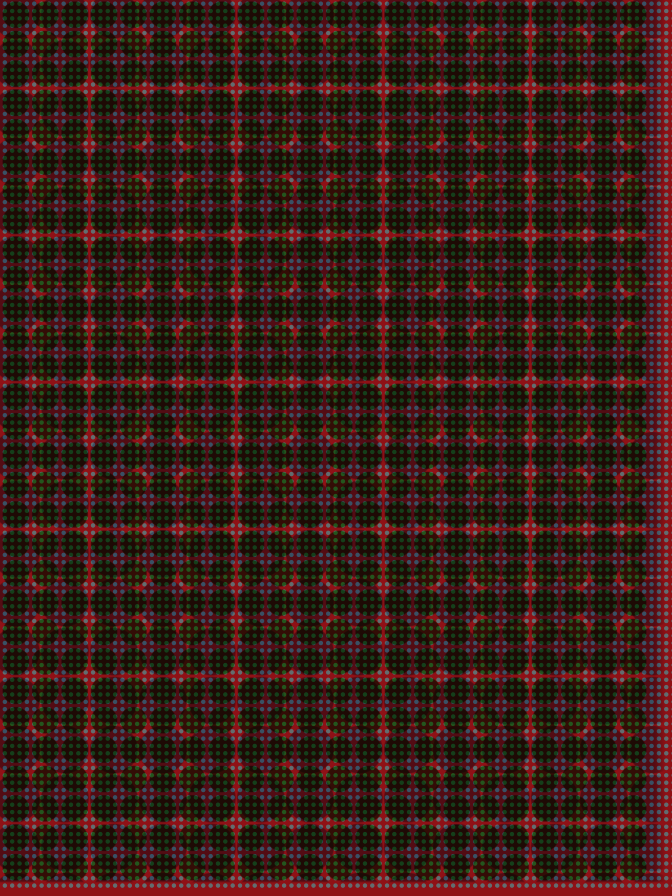
Reproduce this pattern procedurally as a Shadertoy shader.

```glsl
// Three overlaid square grids of dots: fine pale dots, violet discs and dark green discs on red.

const float CELLS_ACROSS = 22.86;          // canvas width in disc pitches
const vec2 DISC_COUNT = vec2(22.0, 30.0);  // whole discs across and down
const float DOT_PITCH = 0.25;              // four fine dots to each disc

const vec3 RED_GROUND = vec3(0.56, 0.065, 0.085);
const vec3 PALE_DOT = vec3(0.38, 0.43, 0.44);
const vec3 VIOLET_INK = vec3(0.58, 0.74, 0.9);
const vec3 GREEN_INK = vec3(0.36, 0.78, 0.26);

// Coverage of a repeated disc; radius and softness are fractions of the pitch.
float discGrid(vec2 p, float pitch, float radius, float softness, float pixel) {
    vec2 cell = fract(p / pitch) - 0.5;
    float edge = max(softness, 0.6 * pixel / pitch);
    return 1.0 - smoothstep(radius - edge, radius + edge, length(cell));
}

// Coverage of the rectangle from the top left corner to the given limit.
float insideLimit(vec2 p, vec2 limit, vec2 fade) {
    vec2 inside = 1.0 - smoothstep(limit - fade, limit + fade, p);
    return inside.x * inside.y;
}

// Multiplies a translucent ink over a colour.
vec3 overprint(vec3 base, vec3 ink, float coverage) {
    return base * mix(vec3(1.0), ink, coverage);
}

void mainImage(out vec4 fragColor, in vec2 fragCoord) {
    // Grid space: one unit per dark disc, measured down from the top left
    float pixel = CELLS_ACROSS / iResolution.x;
    vec2 p = vec2(fragCoord.x, iResolution.y - fragCoord.y) * pixel;
    p.x -= 0.04;

    // Fine dots, in blocks of four by four centred on each disc
    float dots = discGrid(p, DOT_PITCH, 0.3, 0.04, pixel);
    dots *= insideLimit(p, vec2(CELLS_ACROSS, DISC_COUNT.y + 0.25), vec2(0.5 * pixel));
    vec3 colour = mix(RED_GROUND, PALE_DOT, dots);

    // Violet discs, three to every five dark ones, fading at the right
    float violet = discGrid(p - 3.0, 5.0 / 3.0, 0.485, 0.02, pixel);
    violet *= insideLimit(p, DISC_COUNT + vec2(0.42, 0.0), vec2(0.25, 0.05));
    colour = overprint(colour, VIOLET_INK, violet);

    // Dark green discs with narrow gaps between them
    float green = discGrid(p, 1.0, 0.448, 0.03, pixel);
    green *= insideLimit(p, DISC_COUNT, vec2(pixel));
    colour = overprint(colour, GREEN_INK, green);

    fragColor = vec4(colour, 1.0);
}
```
